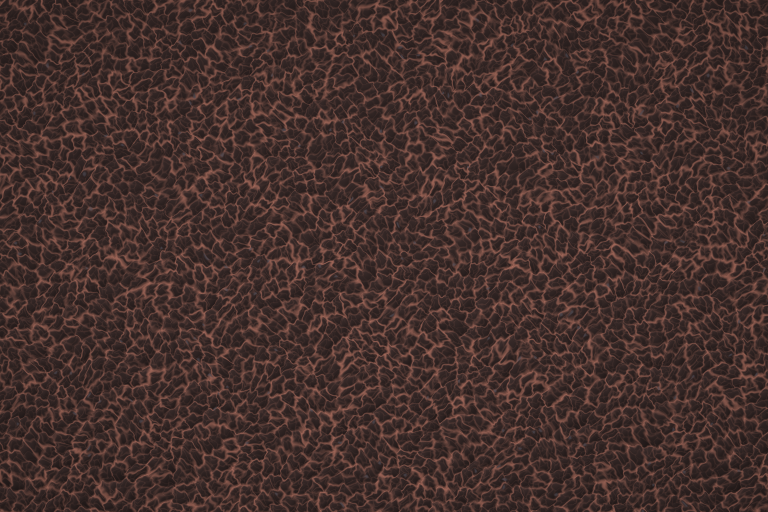
Write a Shadertoy shader that draws this texture.

```glsl
// Dark brown crackled leather with a fine, irregular net of copper veins.

vec2 hash2(vec2 p) {
    vec3 q = fract(p.xyx * vec3(0.1031, 0.1030, 0.0973));
    q += dot(q, q.yzx + 33.33);
    return fract((q.xx + q.yz) * q.zy);
}

// Smooth irregular patches, about -1 to 1
float patches(vec2 p) {
    return 0.6 * sin(p.x * 0.83 + 2.0 * sin(p.y * 0.57)) * sin(p.y * 0.97 + 2.0 * sin(p.x * 0.46))
         + 0.4 * sin(p.x * 1.9 - p.y * 1.3 + 2.0 * sin(p.y * 0.9 + p.x * 0.4));
}

// Cellular veins: x = vein strength, yz = offset from the cell centre
vec3 veins(vec2 p, float swell) {
    vec2 home = floor(p), nearCell = home, toNear = vec2(8.0);
    for (int y = -1; y <= 1; y++)
    for (int x = -1; x <= 1; x++) {
        vec2 cell = home + vec2(x, y);
        vec2 r = cell + hash2(cell) - p;
        if (dot(r, r) < dot(toNear, toNear)) { toNear = r; nearCell = cell; }
    }
    // Each cell border has its own width and strength; they pool at junctions
    float gap = 1.0;
    for (int y = -2; y <= 2; y++)
    for (int x = -2; x <= 2; x++) {
        if (x == 0 && y == 0) continue;
        vec2 cell = nearCell + vec2(x, y);
        vec2 r = cell + hash2(cell) - p;
        float edge = dot(0.5 * (toNear + r), normalize(r - toNear));
        vec2 rnd = hash2((nearCell + cell) * 1.7 + 5.0);
        float width = mix(0.10, 0.25, rnd.x) * (1.0 + 0.35 * swell);
        float strength = mix(0.25, 1.0, rnd.y) * (0.88 + 0.2 * swell);
        gap *= 1.0 - clamp(strength, 0.0, 1.0) * (1.0 - smoothstep(0.0, width, edge));
    }
    return vec3(1.0 - gap, -toNear);
}

vec3 leather(vec2 uv) {
    vec2 p = uv * 45.0 + 20.0;
    float swell = patches(p);

    // Uneven cell sizes and ragged borders
    p += 0.35 * sin(p.yx * vec2(0.71, 0.83) + 1.5 * sin(p * 0.37));
    p += 0.09 * sin(p.yx * vec2(5.3, 6.1) + 2.0 * sin(p * 1.7));
    p += 0.04 * sin(p.yx * vec2(13.0, 11.0) + 2.0 * sin(p * 3.1));

    vec3 coarse = veins(p, swell);
    vec3 fine = veins(p * 1.8 + 31.0, swell);
    float copper = 1.0 - (1.0 - coarse.x) * (1.0 - 0.28 * fine.x);

    // Raised cells lit from one side, more strongly towards the bottom
    float relief = dot(coarse.yz, vec2(-0.5, 0.8)) + 0.3 * dot(fine.yz, vec2(-0.5, 0.8));
    relief *= mix(0.19, 0.10, uv.y);
    vec3 hide = vec3(0.180, 0.136, 0.132) * (1.0 + 2.0 * relief);
    vec3 color = mix(hide, vec3(0.56, 0.36, 0.31) * (1.0 + relief), copper);

    // Rare cool glints
    vec2 speck = p * 1.4;
    vec2 rnd = hash2(floor(speck) + 71.0);
    float glint = step(0.975, rnd.x) * (1.0 - smoothstep(0.08, 0.28, length(fract(speck) - 0.5)));
    return mix(color, vec3(0.32, 0.31, 0.35), 0.6 * glint);
}

void mainImage(out vec4 fragColor, in vec2 fragCoord) {
    // Four samples smooth the thin veins
    vec3 color = vec3(0.0);
    for (int i = 0; i < 4; i++) {
        vec2 offset = vec2(i % 2, i / 2) * 0.5 - 0.25;
        color += 0.25 * leather((fragCoord + offset) / iResolution.y);
    }

    // Gentle falloff towards the corners
    vec2 centred = fragCoord / iResolution.xy - 0.5;
    color *= 1.05 - 0.35 * dot(centred, centred);
    fragColor = vec4(color, 1.0);
}
```
